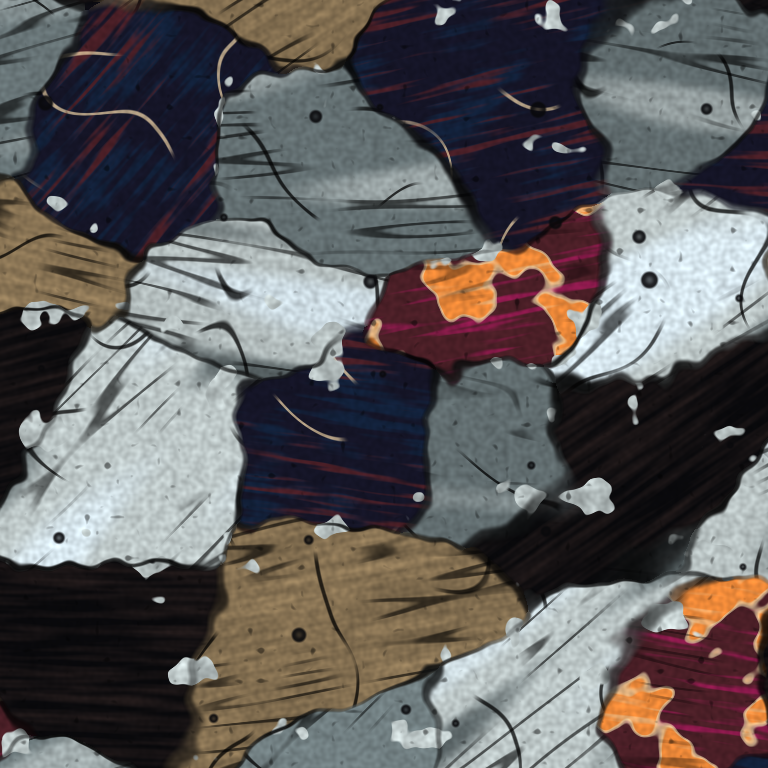
Write a three.js fragment shader that draws this texture.

```glsl
// Draws a rock thin section in polarised light: interlocking, cleaved and twinned mineral grains.
varying vec2 vUv;

const float GRAINS = 4.0;              // grain cells across the canvas
const vec2 STRETCH = vec2(0.72, 1.32); // metric along and across a grain
const float SIZE_SPREAD = 0.32;
const float SEAM = 0.05;               // width of the grain seams
const float SPECKLE = 0.17;
const float BUBBLE_CELLS = 9.0;
const float BUBBLE_SHARE = 0.22;

const vec3 BLACK = vec3(0.035, 0.035, 0.045);
const vec3 BARK = vec3(0.13, 0.10, 0.10);
const vec3 NAVY = vec3(0.08, 0.08, 0.15);
const vec3 BLUE = vec3(0.07, 0.13, 0.23);
const vec3 MAROON = vec3(0.29, 0.12, 0.15);
const vec3 MAGENTA = vec3(0.55, 0.10, 0.30);
const vec3 ORANGE = vec3(0.92, 0.53, 0.22);
const vec3 CREAM = vec3(0.88, 0.78, 0.62);
const vec3 TAN = vec3(0.52, 0.44, 0.32);
const vec3 GREY = vec3(0.41, 0.46, 0.47);
const vec3 PALE = vec3(0.73, 0.77, 0.77);
const vec3 WHITE = vec3(0.84, 0.90, 0.93);

struct Grain { float dist; float slot; float seed; vec2 local; };

float hash(vec2 p) {
  vec3 h = fract(p.xyx * 0.1031);
  h += dot(h, h.yzx + 33.33);
  return fract((h.x + h.y) * h.z);
}

float slope(vec2 cell, vec2 offset) {
  float a = 6.2832 * hash(cell);
  return dot(vec2(cos(a), sin(a)), offset);
}

// Gradient noise, about -0.7 to 0.7
float noise(vec2 p) {
  vec2 i = floor(p), f = p - i;
  vec2 u = f * f * f * (f * (f * 6.0 - 15.0) + 10.0);
  vec2 e = vec2(1.0, 0.0);
  return mix(mix(slope(i, f), slope(i + e, f - e), u.x),
             mix(slope(i + e.yx, f - e.yx), slope(i + 1.0, f - 1.0), u.x), u.y);
}

float hairline(float n, float width) {
  return 1.0 - smoothstep(0.3 * width, width, abs(n));
}

// Colour inside a grain; local x runs along its cleavage
vec3 mineral(Grain g) {
  vec2 s = g.local + g.seed * 37.0;
  float streak = noise(s * vec2(1.5, 22.0)) + 0.5 * noise(s * vec2(4.0, 45.0));
  float band = noise(s * vec2(0.5, 2.6));
  float patches = noise(s * 2.6) + 0.35 * noise(s * 8.0);
  float cleavage = hairline(noise(s * vec2(0.8, 9.0)), 0.09)
                 * smoothstep(-0.1, 0.2, noise(s * 2.0 + 9.0));
  float crack = hairline(noise(s * 1.7 + 21.0), 0.025)
              * smoothstep(-0.05, 0.15, noise(s * 2.3 + 40.0));

  if (g.slot < 2.0) return mix(BLACK, BARK, clamp(0.35 + streak + 0.4 * band, 0.0, 1.0));

  if (g.slot < 5.0) {
    vec3 c = mix(NAVY, BLUE, smoothstep(-0.1, 0.5, streak - patches));
    c = mix(c, MAROON, smoothstep(0.1, 0.55, streak + band));
    return mix(c, CREAM, 0.75 * crack);
  }
  if (g.slot < 7.0) {
    float glow = patches - 0.1;
    vec3 hot = mix(ORANGE, CREAM, smoothstep(0.1, 0.5, streak) * 0.5);
    vec3 cool = mix(MAROON, MAGENTA, smoothstep(0.05, 0.5, streak + 0.5 * band));
    vec3 c = mix(cool, hot, smoothstep(-0.02, 0.02, glow));
    c = mix(c, CREAM, 0.7 * hairline(glow, 0.05));
    return c * (1.0 - 0.35 * cleavage);
  }
  vec3 c;
  if (g.slot < 9.0) {
    c = TAN * (1.0 + 0.2 * streak + 0.15 * band);
  } else if (g.slot < 12.0) {
    c = mix(GREY, PALE, 0.7 * smoothstep(0.12, 0.4, band));
    c *= 0.88 + 0.24 * g.seed;
  } else {
    c = mix(PALE, WHITE, smoothstep(0.0, 0.35, band));
    c = mix(c, GREY * 0.8, smoothstep(0.16, 0.34, -band));
    c *= 0.95 + 0.08 * g.seed;
  }
  return c * (1.0 - 0.6 * cleavage) * (1.0 - 0.75 * crack);
}

// Dark round bubbles scattered over the slide
float bubbles(vec2 uv) {
  vec2 p = uv * BUBBLE_CELLS, cell = floor(p);
  float r = mix(0.04, 0.11, pow(hash(cell + 5.0), 2.0));
  vec2 centre = 0.2 + 0.6 * vec2(hash(cell + 17.0), hash(cell + 29.0));
  float d = length(p - cell - centre);
  float disc = 1.0 - smoothstep(r - 0.02, r + 0.015, d);
  float shine = 0.3 * (1.0 - smoothstep(0.0, 0.7 * r, d));
  return step(hash(cell + 43.0), BUBBLE_SHARE) * (disc - shine);
}

void main() {
  vec2 p = vUv * GRAINS;
  vec2 warped = p + 0.28 * vec2(noise(p * 1.6), noise(p * 1.6 + 50.0))
                  + 0.06 * vec2(noise(p * 7.0 + 20.0), noise(p * 7.0 + 70.0));

  // Two nearest grains in a stretched, size-weighted cell pattern
  Grain near = Grain(9.0, 0.0, 0.0, vec2(0.0));
  Grain next = near;
  for (int y = -2; y <= 2; y++) for (int x = -2; x <= 2; x++) {
    vec2 cell = floor(warped) + vec2(float(x), float(y));
    vec2 centre = cell + 0.15 + 0.7 * vec2(hash(cell + 3.0), hash(cell + 11.0));
    float seed = hash(cell + 61.0), angle = mix(-0.35, 0.95, seed);
    mat2 turn = mat2(cos(angle), -sin(angle), sin(angle), cos(angle));
    float dist = length(turn * (warped - centre) * STRETCH) - SIZE_SPREAD * hash(cell + 83.0);
    float index = mod(cell.x, 4.0) + 4.0 * mod(cell.y, 4.0);
    Grain g = Grain(dist, floor(mod(7.0 * index + 0.5, 16.0)), seed, turn * (p - centre));
    if (dist < near.dist) { next = near; near = g; }
    else if (dist < next.dist) next = g;
  }
  float edge = next.dist - near.dist;
  vec3 colour = mix(mineral(next), mineral(near), 0.5 + 0.5 * smoothstep(0.0, 0.04, edge));

  // Ragged pale filling and dark seams between grains
  float filling = noise(p * 3.2 + 90.0) + 0.3 * noise(p * 11.0) - 0.22 - 0.9 * edge;
  colour = mix(colour, PALE * (1.0 + 0.3 * noise(p * 9.0)), smoothstep(0.0, 0.04, filling));
  float seam = 1.0 - smoothstep(0.2 * SEAM, SEAM, edge);
  colour *= 1.0 - seam * clamp(0.55 + 0.8 * noise(p * 2.5 + 33.0), 0.1, 0.85);

  // Fine mottling, pits and bubbles
  float mottle = noise(vUv * 130.0) + 0.6 * noise(vUv * 60.0);
  colour *= 1.0 + SPECKLE * mottle;
  colour *= 1.0 - 0.45 * smoothstep(0.38, 0.6, noise(vUv * 75.0 + 7.0));
  colour = mix(colour, BLACK, 0.9 * bubbles(vUv));
  gl_FragColor = vec4(clamp(colour, 0.0, 1.0), 1.0);
}
```
